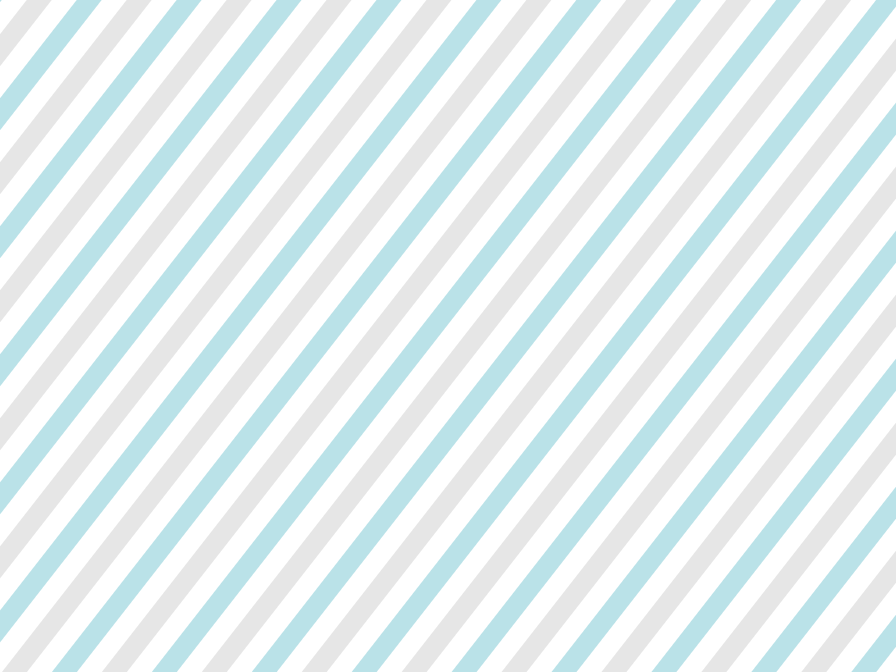
Reproduce this pattern procedurally as a Shadertoy shader.

```glsl
// Diagonal stripes alternating pale aqua and light grey on white.

#define PERIOD 0.1487      // horizontal repeat, in canvas heights
#define SLANT 0.7804       // sideways run per unit of height
#define OFFSET 0.0958      // centre of the first aqua stripe on the bottom edge
#define STRIPE_WIDTH 0.25  // stripe width as a share of the repeat
#define WHITE vec3(1.0)
#define AQUA vec3(0.729, 0.886, 0.910)
#define GREY vec3(0.900)

// Coverage of a stripe centred on whole numbers of the phase
float stripe(float phase, float pixelSize) {
    float distanceToCentre = abs(fract(phase + 0.5) - 0.5);
    return clamp((0.5 * STRIPE_WIDTH - distanceToCentre) / pixelSize + 0.5, 0.0, 1.0);
}

void mainImage(out vec4 fragColor, in vec2 fragCoord) {
    vec2 position = fragCoord / iResolution.y;

    // Phase advances by one for each aqua and grey pair
    float phase = (position.x - SLANT * position.y - OFFSET) / PERIOD;
    float pixelSize = length(vec2(1.0, SLANT)) / (PERIOD * iResolution.y);

    // Grey stripes sit halfway between the aqua ones
    vec3 color = mix(WHITE, AQUA, stripe(phase, pixelSize));
    color = mix(color, GREY, stripe(phase + 0.5, pixelSize));

    fragColor = vec4(color, 1.0);
}
```
